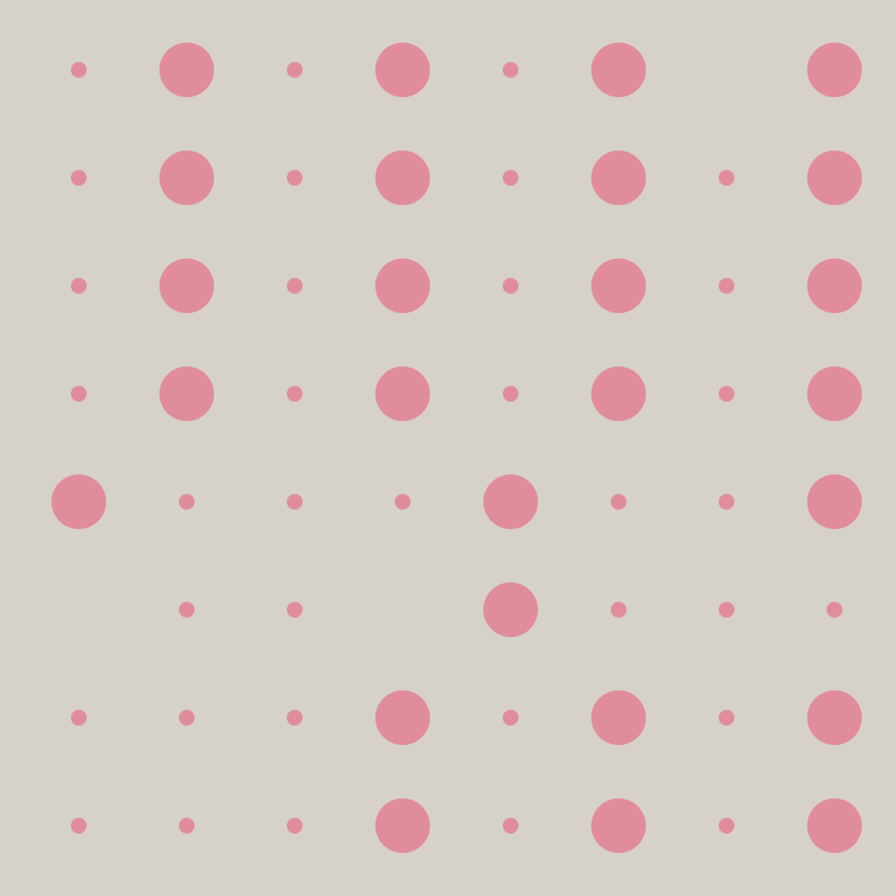
Write a Shadertoy shader that draws this pattern.

```glsl
const vec3 PAPER = vec3(0.840, 0.824, 0.796);
const vec3 PINK = vec3(0.882, 0.549, 0.608);
const float CELLS = 8.0;
const float PITCH = 0.1205;
const vec2 FIRST_DOT = vec2(0.0879, 0.0785);
const float LARGE_RADIUS = 0.0305;
const float SMALL_RADIUS = 0.0088;

// Bands of rows, counted upward, each choose their large columns
bool isLarge(ivec2 cell) {
    bool oddColumn = cell.x % 2 == 1;
    if (cell.y >= 4) return oddColumn;
    if (cell.y == 3) return cell.x % 4 == 0 || cell.x == 7;
    if (cell.y == 2) return cell.x == 4;
    return oddColumn && cell.x > 1;
}

// A few sites are left blank
bool isBlank(ivec2 cell) {
    bool lowerGap = cell.y == 2 && cell.x % 3 == 0 && cell.x < 6;
    return lowerGap || cell == ivec2(6, 7);
}

float circleDistance(vec2 p, float radius) {
    return length(p) - radius;
}

float coverage(float distance, float edge) {
    return 1.0 - smoothstep(-edge, edge, distance);
}

float dotGrid(vec2 uv, float edge) {
    vec2 grid = (uv - FIRST_DOT) / PITCH + 0.5;
    vec2 site = floor(grid);
    ivec2 cell = ivec2(site);
    bool outside = any(lessThan(site, vec2(0.0))) ||
                   any(greaterThanEqual(site, vec2(CELLS)));
    if (outside || isBlank(cell)) return 0.0;

    vec2 local = (fract(grid) - 0.5) * PITCH;
    float radius = isLarge(cell) ? LARGE_RADIUS : SMALL_RADIUS;
    return coverage(circleDistance(local, radius), edge);
}

void mainImage(out vec4 fragColor, in vec2 fragCoord) {
    vec2 uv = fragCoord / iResolution.y;
    float ink = dotGrid(uv, 0.9 / iResolution.y);
    fragColor = vec4(mix(PAPER, PINK, ink), 1.0);
}
```
